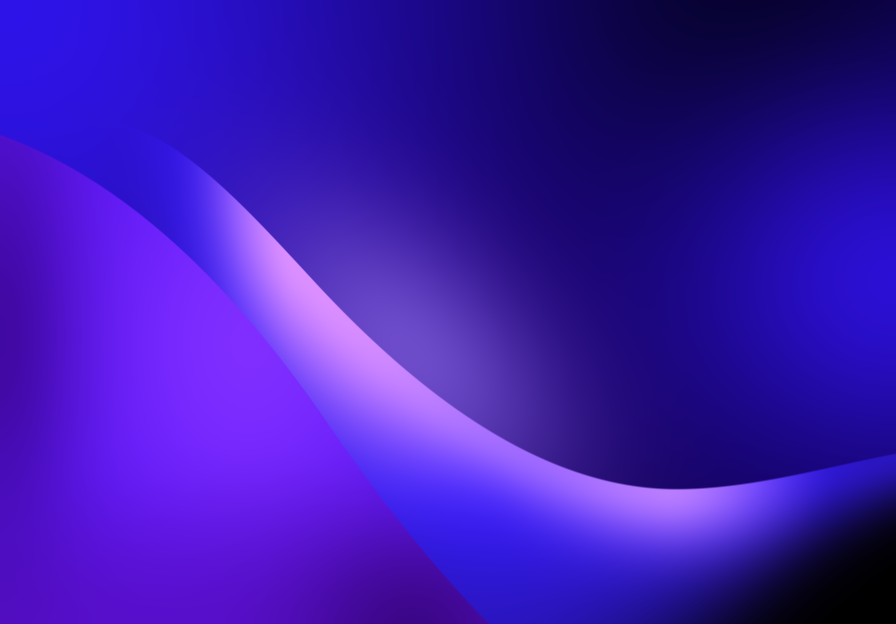
A WebGL 1 fragment shader for this background:

```glsl
precision highp float;
// Abstract background: a violet sheet and a glowing ribbon over deep blue light.

uniform vec2 u_resolution;

// Cubic through points a and b with the given slopes at each end.
float hermite(float x, vec2 a, vec2 b, float slopeA, float slopeB) {
  float w = b.x - a.x;
  float t = clamp((x - a.x) / w, 0.0, 1.0);
  float s = 1.0 - t;
  return s * s * ((1.0 + 2.0 * t) * a.y + t * w * slopeA)
       + t * t * ((1.0 + 2.0 * s) * b.y - s * w * slopeB);
}

float ribbonEdge(float x) {
  vec2 start = vec2(0.13, 0.803), bend = vec2(0.352, 0.547);
  vec2 valley = vec2(0.755, 0.216), end = vec2(1.0, 0.273);
  if (x < bend.x) return hermite(x, start, bend, -0.3, -1.55);
  if (x < valley.x) return hermite(x, bend, valley, -1.55, 0.0);
  return hermite(x, valley, end, 0.0, 0.28);
}

float sheetEdge(float x) {
  vec2 start = vec2(0.0, 0.784), bend = vec2(0.365, 0.323), end = vec2(0.56, -0.02);
  if (x < bend.x) return hermite(x, start, bend, -0.52, -2.1);
  return hermite(x, bend, end, -2.1, -1.4) - 2.0 * max(x - end.x, 0.0);
}

// Soft elliptical light, 1 at its centre.
float glow(vec2 offset, vec2 radius) {
  vec2 q = offset / radius;
  return exp(-dot(q, q));
}

vec3 backdrop(vec2 uv, float aspect) {
  vec3 color = mix(vec3(0.055, 0.0, 0.30), vec3(0.005, 0.0, 0.09),
                   glow(uv - vec2(0.82, 1.0), vec2(0.24, 0.32)));
  color = mix(color, vec3(0.18, 0.075, 0.91), glow(uv - vec2(0.0, 1.0), vec2(0.5, 0.75)));
  color = mix(color, vec3(0.17, 0.06, 0.83), glow(uv - vec2(1.0, 0.55), vec2(0.25, 0.31)));

  // Haze stretched along the ribbon
  vec2 d = (uv - vec2(0.456, 0.436)) * vec2(aspect, 1.0);
  vec2 along = vec2(dot(d, vec2(0.72, -0.69)), dot(d, vec2(0.69, 0.72)));
  color += vec3(0.07, 0.0, 0.09) * glow(along, vec2(0.40, 0.27));
  return mix(color, vec3(0.47, 0.34, 0.83), 0.87 * glow(along, vec2(0.29, 0.165)));
}

vec3 ribbon(vec2 uv, float depth) {
  // Blue body sinking into black at the lower right
  float shade = depth * (1.0 + 44.0 * pow(max(uv.x - 0.5, 0.0), 2.0));
  vec3 color = vec3(0.22, 0.11, 1.0) * exp(-shade * shade);
  color *= 1.0 - 0.25 * smoothstep(0.8, 1.0, uv.x);
  color *= 1.0 - 0.15 * smoothstep(0.25, 0.0, uv.y);

  // Pink sheen below the upper edge
  float width = mix(0.19, 0.085, smoothstep(0.33, 0.58, uv.x));
  float sheen = exp(-pow(depth / width, 2.0));
  sheen *= smoothstep(0.18, 0.33, uv.x) * (1.0 - smoothstep(0.74, 0.94, uv.x));
  sheen *= 1.0 - 0.22 * glow(vec2(uv.x - 0.6, 0.0), vec2(0.1, 1.0));
  vec3 pink = mix(vec3(0.86, 0.56, 1.0), vec3(0.74, 0.50, 1.0), smoothstep(0.35, 0.55, uv.x));
  return mix(color, pink, sheen);
}

vec3 sheet(vec2 uv) {
  vec3 color = mix(vec3(0.36, 0.09, 0.98), vec3(0.50, 0.18, 1.0),
                   glow(uv - vec2(0.28, 0.45), vec2(0.17, 0.32)));
  color = mix(color, vec3(0.34, 0.05, 0.76), 0.8 * smoothstep(0.3, 0.0, uv.y));
  color = mix(color, vec3(0.25, 0.03, 0.62), 0.95 * glow(uv - vec2(0.0, 0.46), vec2(0.09, 0.40)));
  return mix(color, vec3(0.22, 0.02, 0.50), 0.9 * glow(uv - vec2(0.46, -0.02), vec2(0.13, 0.17)));
}

void main() {
  vec2 uv = gl_FragCoord.xy / u_resolution;
  float soft = 1.3 / u_resolution.y;
  float ribbonDepth = ribbonEdge(uv.x) - uv.y;
  float sheetDepth = sheetEdge(uv.x) - uv.y;

  // Layers from back to front
  vec3 color = backdrop(uv, u_resolution.x / u_resolution.y);
  float ribbonCover = smoothstep(-soft, soft, ribbonDepth) * smoothstep(0.12, 0.28, uv.x);
  color = mix(color, ribbon(uv, max(ribbonDepth, 0.0)), ribbonCover);
  color = mix(color, sheet(uv), smoothstep(-soft, soft, sheetDepth));
  gl_FragColor = vec4(color, 1.0);
}
```
